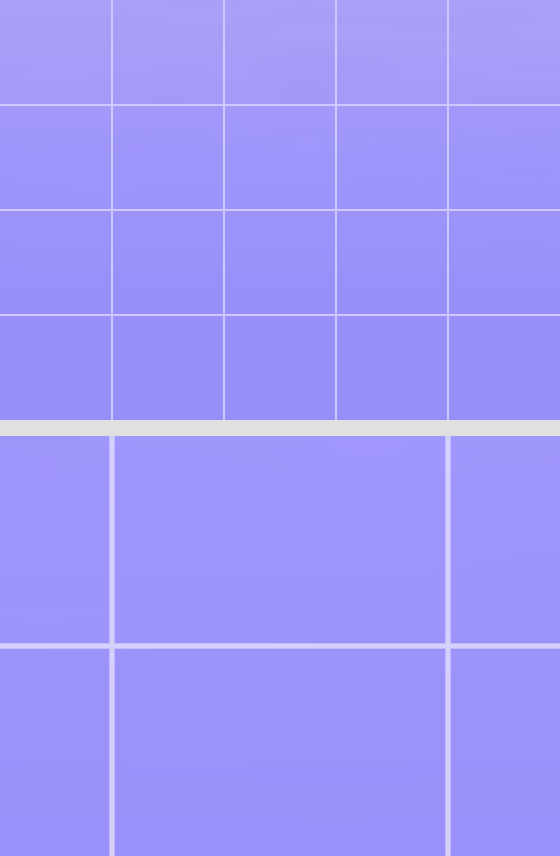
Top: the whole. Bottom: its middle third, enlarged.
This pattern is drawn by a Shadertoy shader. Its source:

```glsl
const vec2 CELLS = vec2(5.0, 4.0);
const float LINE_WIDTH = 0.0042;
const vec3 BASE_VIOLET = vec3(0.596, 0.562, 0.974);
const vec3 MID_VIOLET = vec3(0.618, 0.583, 0.985);
const vec3 TOP_VIOLET = vec3(0.664, 0.624, 0.967);
const vec3 LINE_COLOUR = vec3(0.835, 0.81, 0.99);

float hash(vec2 p) {
    p = fract(p * vec2(0.1031, 0.1137));
    p += dot(p, p.yx + 33.33);
    return fract((p.x + p.y) * p.x * 7.31);
}

float valueNoise(vec2 p) {
    vec2 cell = floor(p);
    vec2 f = fract(p);
    f = f * f * (3.0 - 2.0 * f);
    float low = mix(hash(cell), hash(cell + vec2(1.0, 0.0)), f.x);
    float high = mix(hash(cell + vec2(0.0, 1.0)), hash(cell + vec2(1.0)), f.x);
    return mix(low, high, f.y);
}

// Vertical wash: flat at the bottom, paler towards the top
vec3 wash(float height) {
    vec3 colour = mix(BASE_VIOLET, MID_VIOLET, smoothstep(0.25, 0.6, height));
    return mix(colour, TOP_VIOLET, smoothstep(0.55, 1.0, height));
}

// Faint horizontal streaks with a little broad mottling
float streaks(vec2 p) {
    float fine = valueNoise(p * vec2(4.0, 46.0)) - 0.5;
    float broad = valueNoise(p * vec2(7.0, 15.0) + 19.0) - 0.5;
    return 0.5 * fine + 0.5 * broad;
}

// Coverage of the inner grid lines, leaving the canvas border clear
float gridLines(vec2 uv, vec2 size, float width, float pixel) {
    vec2 nearest = clamp(round(uv * CELLS), vec2(1.0), CELLS - 1.0);
    vec2 dist = abs(uv - nearest / CELLS) * size;
    vec2 cover = clamp((0.5 * width - dist) / pixel + 0.5, 0.0, 1.0);
    return max(cover.x, cover.y);
}

void mainImage(out vec4 fragColor, in vec2 fragCoord) {
    vec2 uv = fragCoord / iResolution.xy;
    vec2 size = vec2(iResolution.x / iResolution.y, 1.0);
    float pixel = 1.0 / iResolution.y;

    vec3 colour = wash(uv.y);
    float wear = smoothstep(0.22, 0.9, uv.y);
    colour += 0.016 * wear * streaks(uv * size);

    float line = gridLines(uv, size, LINE_WIDTH, pixel);
    fragColor = vec4(mix(colour, LINE_COLOUR, line), 1.0);
}
```
